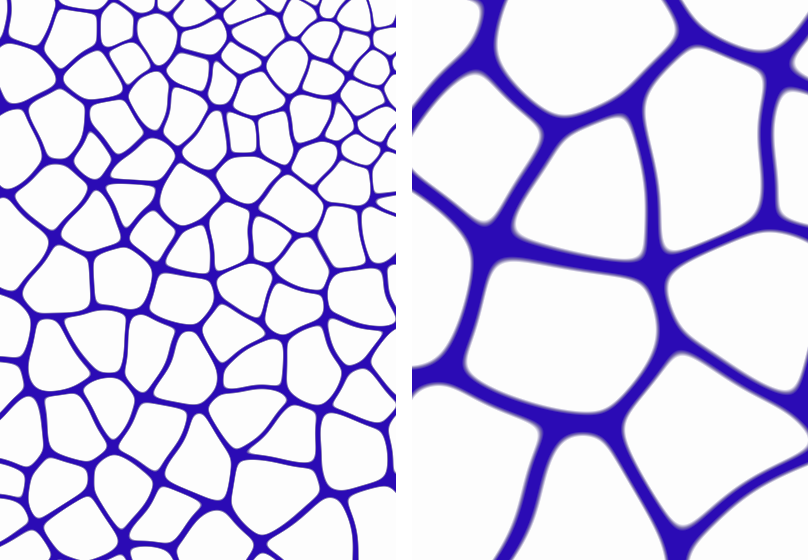
Left, the full canvas; right, a detail of the centre.
Give the GLSL for this pattern, as a WebGL 1 fragment shader.

```glsl
precision highp float;
// Rounded white cells of varied size parted by a deep blue web, finer at the upper right.

#define BASE_DENSITY 6.7    // cells per canvas width
#define DENSITY_GROWTH 4.0  // extra density toward the upper right
#define JITTER 0.76         // scatter of the cell centres
#define SIZE_SPREAD 0.16    // random weight of each cell
#define GAP 0.042           // half width of the web, in cells
#define ROUNDING 0.052      // softness of the cell corners
#define WOBBLE 0.035        // bend of the cell sides
#define EDGE_WIDTH 0.004    // blurred rim, in canvas widths
#define WEB_BLUE vec3(0.17, 0.045, 0.71)
#define RIM_GREY vec3(0.50, 0.46, 0.69)
#define CELL_WHITE vec3(0.994)

uniform vec2 u_resolution;

float hash(vec2 p) {
  return fract(sin(dot(p, vec2(127.1, 311.7))) * 43758.5453);
}

vec2 complexMul(vec2 a, vec2 b) {
  return vec2(a.x * b.x - a.y * b.y, a.x * b.y + a.y * b.x);
}

// Cell centre in xy, its size weight in z
vec3 cellSite(vec2 id) {
  vec2 shift = vec2(hash(id), hash(id + 57.3)) - 0.5;
  return vec3(id + 0.5 + JITTER * shift, SIZE_SPREAD * hash(id + 19.7));
}

// Smooth distance to the sides of the weighted Voronoi cell, less its inset
float cellDistance(vec2 q) {
  vec2 base = floor(q);
  vec2 ownerId = base;
  vec3 owner = vec3(0.0);
  float ownerPower = 1e3;
  for (int j = -2; j <= 2; j++) {
    for (int i = -2; i <= 2; i++) {
      vec2 id = base + vec2(float(i), float(j));
      vec3 site = cellSite(id);
      vec2 toSite = site.xy - q;
      float power = dot(toSite, toSite) - site.z;
      if (power < ownerPower) {
        ownerPower = power;
        owner = site;
        ownerId = id;
      }
    }
  }

  // Exponential smooth minimum over the dividing lines rounds the corners
  float sum = 0.0;
  for (int j = -2; j <= 2; j++) {
    for (int i = -2; i <= 2; i++) {
      if (i == 0 && j == 0) continue;
      vec3 site = cellSite(ownerId + vec2(float(i), float(j)));
      vec2 toSite = site.xy - q;
      float power = dot(toSite, toSite) - site.z;
      float side = 0.5 * (power - ownerPower) / length(site.xy - owner.xy);
      sum += exp(-side / ROUNDING);
    }
  }
  float inset = GAP * mix(0.7, 1.3, hash(ownerId + 83.1));
  return -ROUNDING * log(sum) - inset;
}

void main() {
  vec2 p = gl_FragCoord.xy / u_resolution.x;

  // Conformal cubic map: density changes while the cells keep their shape
  vec2 z = complexMul(p - vec2(0.3), vec2(0.53, -0.85));
  vec2 zz = complexMul(z, z);
  vec2 q = BASE_DENSITY * z + DENSITY_GROWTH / 3.0 * complexMul(zz, z);
  float density = length(vec2(BASE_DENSITY, 0.0) + DENSITY_GROWTH * zz);
  q += WOBBLE * sin(q.yx * vec2(4.3, 5.1) + 1.7 * sin(q * 1.9)) + 31.0;

  // Blue web, thin greyish rim, white cell
  float edge = max(EDGE_WIDTH, 1.4 / u_resolution.x) * density;
  float fill = clamp(cellDistance(q) / edge + 0.5, 0.0, 1.0);
  vec3 color = mix(WEB_BLUE, RIM_GREY, clamp(fill * 2.0, 0.0, 1.0));
  color = mix(color, CELL_WHITE, clamp(fill * 2.0 - 1.0, 0.0, 1.0));
  gl_FragColor = vec4(color, 1.0);
}
```
